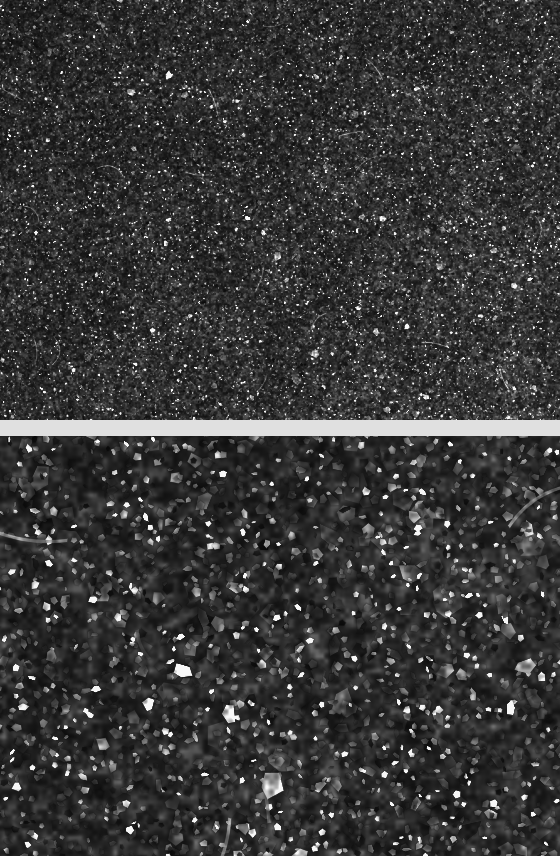
Top, the full canvas; bottom, a detail of the centre.
Give the GLSL for this texture, as a WebGL 2 fragment shader.

```glsl
#version 300 es
precision highp float;
// Dark crushed mineral grit: dull plates, angular chips, tiny glints and a few
// bent fibres, scattered in jittered grids. Tones are summed on a log scale
// and turned into grey at the end, which gives many darks and rare highlights.

uniform vec2 u_resolution;
out vec4 outColor;

const float MEDIAN_GREY = 0.195;   // grey at tone 0
const float TONE_SPREAD = 0.65;    // log contrast per unit of tone
const float BLACK_FLOOR = 0.012;
const float GRAIN_NOISE = 1.5;     // strength of the finest texture
const float NOISE_CELLS = 250.0;   // finest texture cells per canvas height
const float FACET_SHADE = 0.4;     // light to dark slope across one chip
const float CHIP_SHADOW = 0.3;     // darkening around a chip
const vec2 LIGHT_SLOPE = vec2(0.42, -0.2);
const float FIBRE_CELLS = 8.0;
const float FIBRE_SHARE = 0.4;
const float FIBRE_WIDTH = 0.011;
const int SIDES = 5;
const float TAU = 6.28319;

vec3 hash3(vec3 p) {
  p = fract(p * vec3(0.1031, 0.1030, 0.0973));
  p += dot(p, p.yxz + 33.33);
  return fract((p.xxy + p.yxx) * p.zyx);
}

// Nearly normal value of unit spread from three uniform ones.
float bell(vec3 h) {
  return 2.0 * (h.x + h.y + h.z - 1.5);
}

vec2 rotate(vec2 p, float angle) {
  float c = cos(angle), s = sin(angle);
  return vec2(c * p.x + s * p.y, c * p.y - s * p.x);
}

float valueNoise(vec2 p, float seed) {
  vec2 cell = floor(p), f = fract(p);
  f = f * f * (3.0 - 2.0 * f);
  float a = hash3(vec3(cell, seed)).x;
  float b = hash3(vec3(cell + vec2(1, 0), seed)).x;
  float c = hash3(vec3(cell + vec2(0, 1), seed)).x;
  float d = hash3(vec3(cell + vec2(1, 1), seed)).x;
  return mix(mix(a, b, f.x), mix(c, d, f.x), f.y) - 0.5;
}

// Distance to an uneven convex polygon.
float chipDistance(vec2 q, float radius, vec3 h) {
  float d = -1.0;
  for (int k = 0; k < SIDES; k++) {
    float wobble = fract(h.x * 7.0 + h.y * float(k) * 3.7);
    float angle = (float(k) + 0.5 * wobble) * TAU / float(SIDES);
    float reach = radius * (0.7 + 0.3 * fract(wobble * 5.3 + h.z));
    d = max(d, dot(q, vec2(cos(angle), sin(angle))) - reach);
  }
  return d;
}

// Lays one layer of chips over the tone; radii are in cell units.
void scatterChips(inout float tone, vec2 uv, float cells, float share,
                  vec2 radii, float meanTone, float spread, float seed) {
  vec2 p = uv * cells, home = floor(p);
  float edge = 0.7 * cells / u_resolution.y;
  for (int j = -1; j <= 1; j++)
  for (int i = -1; i <= 1; i++) {
    vec2 cell = home + vec2(i, j);
    vec3 place = hash3(vec3(cell + 7.0, seed));
    if (place.z > share) continue;
    vec3 form = hash3(vec3(cell + 7.0, seed + 31.0));
    vec3 shade = hash3(vec3(cell + 7.0, seed + 67.0));
    vec2 offset = p - cell - place.xy;
    float radius = mix(radii.x, radii.y, form.x * form.x);
    vec2 q = rotate(offset, form.y * TAU);
    q.y *= 1.0 + 1.2 * form.z * form.z;
    float d = chipDistance(q, radius, shade);
    float facet = FACET_SHADE * dot(q, vec2(0.6, 0.8)) / radius;
    tone -= CHIP_SHADOW * (1.0 - smoothstep(0.0, 0.5 * radius, d));
    float mask = 1.0 - smoothstep(-edge, edge, d);
    tone = mix(tone, meanTone + spread * bell(shade) + facet, mask);
  }
}

// Thin curved hairs, brighter than the ground.
void scatterFibres(inout float tone, vec2 uv) {
  vec2 p = uv * FIBRE_CELLS, home = floor(p);
  float edge = 0.7 * FIBRE_CELLS / u_resolution.y;
  for (int j = -1; j <= 1; j++)
  for (int i = -1; i <= 1; i++) {
    vec2 cell = home + vec2(i, j);
    vec3 place = hash3(vec3(cell + 7.0, 211.0));
    if (place.z > FIBRE_SHARE) continue;
    vec3 form = hash3(vec3(cell + 7.0, 241.0));
    vec2 q = rotate(p - cell - place.xy, form.x * TAU);
    float halfLength = mix(0.1, 0.27, form.y);
    float bend = 4.0 * (form.z - 0.5);
    float d = max(abs(q.y - bend * q.x * q.x) - FIBRE_WIDTH, abs(q.x) - halfLength);
    float mask = 1.0 - smoothstep(-edge, edge, d);
    tone = mix(tone, 0.7 + 1.2 * form.y, 0.85 * mask);
  }
}

void main() {
  vec2 uv = gl_FragCoord.xy / u_resolution.y;
  // Dusty ground, then chips from coarse and dull to fine and bright.
  float tone = -0.4 + 1.8 * valueNoise(uv * 110.0, 3.0);
  scatterChips(tone, uv, 38.0, 0.50, vec2(0.20, 0.50), -0.15, 0.50, 11.0);
  scatterChips(tone, uv, 75.0, 0.60, vec2(0.25, 0.50), -0.05, 0.85, 23.0);
  scatterChips(tone, uv, 145.0, 0.50, vec2(0.30, 0.55), 0.65, 1.25, 47.0);
  scatterFibres(tone, uv);
  scatterChips(tone, uv, 30.0, 0.09, vec2(0.12, 0.32), 2.0, 0.45, 83.0);
  // Finest texture, soft patches and the slope of the light.
  tone += GRAIN_NOISE * valueNoise(uv * NOISE_CELLS, 5.0);
  tone += 0.5 * valueNoise(uv * 9.0, 9.0);
  tone += dot(gl_FragCoord.xy / u_resolution - 0.5, LIGHT_SLOPE);
  float grey = BLACK_FLOOR + MEDIAN_GREY * exp(TONE_SPREAD * tone);
  outColor = vec4(vec3(min(grey, 0.97)), 1.0);
}
```
